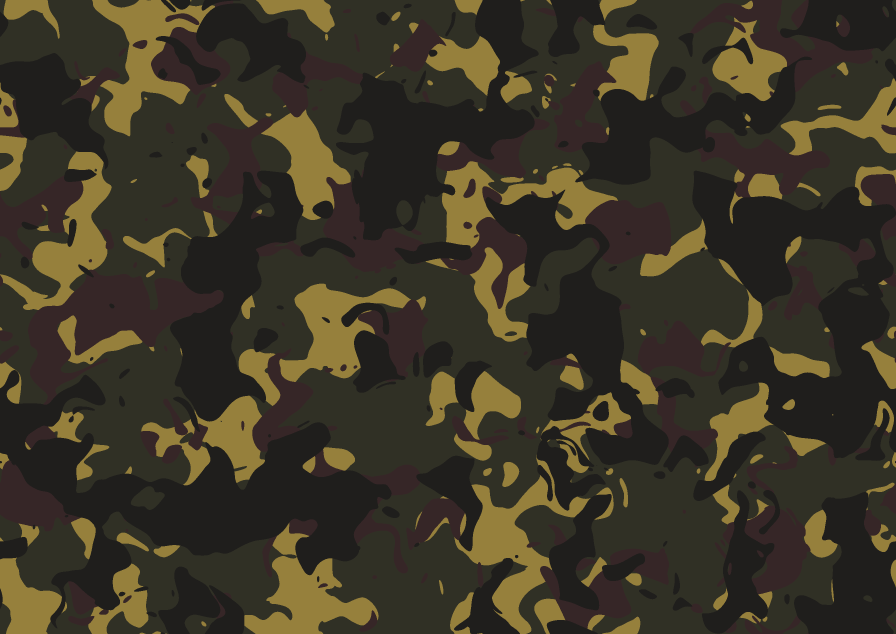
A WebGL 1 fragment shader for this pattern:

```glsl
precision highp float;

// Four-colour woodland camouflage that tiles in both directions.
// Gold, maroon and black layers are thresholded from warped, wrapping gradient
// noise, sprinkled with small spots, and stacked over a dark green ground.

uniform vec2 u_resolution;

const vec3 GREEN  = vec3(0.190, 0.190, 0.145);
const vec3 GOLD   = vec3(0.588, 0.500, 0.234);
const vec3 MAROON = vec3(0.213, 0.148, 0.153);
const vec3 BLACK  = vec3(0.120, 0.117, 0.110);

const vec2 BLOB_CELLS = vec2(10.0, 7.0);   // whole repeats across the canvas
const vec2 SPOT_CELLS = vec2(24.0, 17.0);
const float WARP = 0.65;                   // edge distortion, in blob cells
const float MEDIUM_DETAIL = 0.45;
const float FINE_DETAIL = 0.13;
const float SPOT_CHANCE = 0.22;
const float SPOT_MIN = 0.08;               // radii, in spot cells
const float SPOT_MAX = 0.24;

// Higher levels shrink a layer.
const float GOLD_LEVEL   = 0.115;
const float MAROON_LEVEL = 0.205;
const float BLACK_LEVEL  = 0.132;

const int SAMPLES = 3;                     // antialiasing grid per side

vec2 hash2(vec2 p) {
  vec3 h = fract(p.xyx * vec3(0.1031, 0.1030, 0.0973));
  h += dot(h, h.yzx + 33.33);
  return fract((h.xx + h.yz) * h.zy);
}

// Slope along a random direction at a lattice corner, wrapped to the period.
float cornerSlope(vec2 corner, vec2 toPoint, vec2 period, float seed) {
  vec2 direction = hash2(mod(corner, period) + seed * 37.0) - 0.5;
  return dot(normalize(direction + 0.0001), toPoint);
}

float gradientNoise(vec2 p, vec2 period, float seed) {
  vec2 cell = floor(p);
  vec2 f = p - cell;
  vec2 w = f * f * f * (f * (f * 6.0 - 15.0) + 10.0);
  vec2 e = vec2(1.0, 0.0);
  float bottom = mix(cornerSlope(cell, f, period, seed),
                     cornerSlope(cell + e.xy, f - e.xy, period, seed), w.x);
  float top = mix(cornerSlope(cell + e.yx, f - e.yx, period, seed),
                  cornerSlope(cell + e.xx, f - e.xx, period, seed), w.x);
  return mix(bottom, top, w.y);
}

// True inside a small round spot; each spot stays within its own cell.
bool insideSpot(vec2 p, float seed) {
  vec2 cell = mod(floor(p), SPOT_CELLS) + seed * 37.0;
  vec2 center = 0.25 + 0.5 * hash2(cell);
  vec2 traits = hash2(cell + 71.0);
  float radius = mix(SPOT_MIN, SPOT_MAX, traits.y * traits.y);
  return traits.x < SPOT_CHANCE && distance(fract(p), center) < radius;
}

// Coverage of one colour layer: lumpy blobs joined with spots.
bool insideLayer(vec2 uv, float level, float seed) {
  vec2 p = uv * BLOB_CELLS;
  vec2 period2 = BLOB_CELLS * 2.0;
  p += WARP * vec2(gradientNoise(p * 2.0, period2, seed + 1.0),
                   gradientNoise(p * 2.0 + 0.5, period2, seed + 2.0));
  float field = gradientNoise(p, BLOB_CELLS, seed + 3.0)
    + MEDIUM_DETAIL * gradientNoise(p * 2.0 + 0.37, period2, seed + 4.0)
    + FINE_DETAIL * gradientNoise(p * 4.0 + 0.61, BLOB_CELLS * 4.0, seed + 5.0);
  return field > level || insideSpot(p / BLOB_CELLS * SPOT_CELLS, seed + 6.0);
}

// The topmost layer wins.
vec3 camouflage(vec2 uv) {
  if (insideLayer(uv, BLACK_LEVEL, 1.0)) return BLACK;
  if (insideLayer(uv, MAROON_LEVEL, 11.0)) return MAROON;
  if (insideLayer(uv, GOLD_LEVEL, 21.0)) return GOLD;
  return GREEN;
}

void main() {
  float count = float(SAMPLES);
  vec3 color = vec3(0.0);
  for (int j = 0; j < SAMPLES; j++) {
    for (int i = 0; i < SAMPLES; i++) {
      vec2 offset = (vec2(float(i), float(j)) + 0.5) / count - 0.5;
      color += camouflage((gl_FragCoord.xy + offset) / u_resolution);
    }
  }
  gl_FragColor = vec4(color / (count * count), 1.0);
}
```
